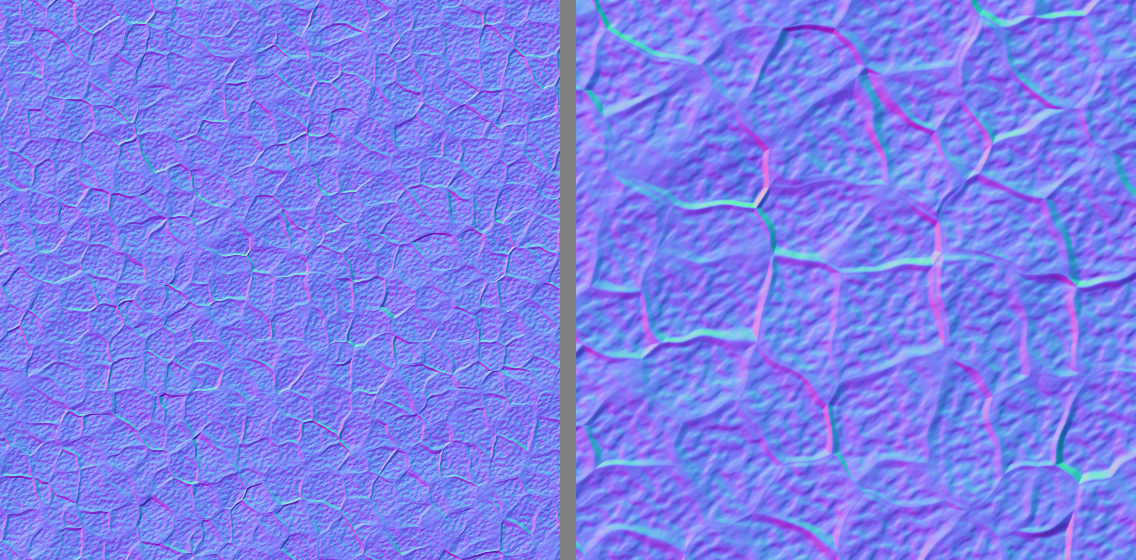
Left: the whole. Right: its middle third, enlarged.
This texture map is drawn by a WebGL 2 fragment shader. Its source:

```glsl
#version 300 es
precision highp float;
// Tangent-space normal map of rough, scaly stone or hide: irregular domed
// plates from a weighted cell pattern, thin grooves, and a pebbly grain.
// A height field is built first, then its slopes are encoded as colour.

#define CELLS 20.0          // plates across the canvas
#define GROOVE_WIDTH 0.15   // groove half width, in cell units
#define GROOVE_DEPTH 0.0008 // heights are in canvas units
#define DOME_HEIGHT 0.0016
#define PLATE_TILT 0.16
#define GRAIN_SCALE vec2(108.0, 145.0)
#define GRAIN_ANGLE 0.55
#define GRAIN_HEIGHT 0.0021
#define WRINKLE_HEIGHT 0.0018
#define SLOPE_STEP 0.0007

out vec4 fragColor;
uniform vec2 u_resolution;

vec2 hash2(vec2 p) {
    vec3 q = fract(p.xyx * vec3(0.1031, 0.1030, 0.0973));
    q += dot(q, q.yzx + 33.33);
    return fract((q.xx + q.yz) * q.zy);
}

// Gradient noise, roughly -0.7 to 0.7
float corner(vec2 cell, vec2 offset) {
    float angle = 6.2832 * hash2(cell).x;
    return dot(vec2(cos(angle), sin(angle)), offset);
}

float noise(vec2 p) {
    vec2 i = floor(p), f = fract(p);
    vec2 u = f * f * f * (f * (f * 6.0 - 15.0) + 10.0);
    vec2 x = vec2(1.0, 0.0), y = vec2(0.0, 1.0);
    float low = mix(corner(i, f), corner(i + x, f - x), u.x);
    float high = mix(corner(i + y, f - y), corner(i + 1.0, f - 1.0), u.x);
    return mix(low, high, u.y);
}

// Plates: x = distance to the border, yz = offset from centre, w = seed
vec4 plates(vec2 q) {
    vec2 base = floor(q), offset = vec2(0.0);
    float nearest = 9.0, second = 9.0, seed = 0.0;
    for (int j = -2; j <= 2; j++) {
        for (int i = -2; i <= 2; i++) {
            vec2 id = base + vec2(i, j);
            vec2 shape = hash2(id + 71.0);
            vec2 d = q - id - 0.5 - 0.86 * (hash2(id) - 0.5);
            // Each plate stretches along its own axis and has its own size
            float angle = 3.1416 * shape.x;
            float along = dot(d, vec2(cos(angle), sin(angle)));
            float dist = sqrt(dot(d, d) - 0.36 * along * along);
            dist -= 0.30 * (shape.y - 0.5);
            if (dist < nearest) {
                second = nearest;
                nearest = dist;
                offset = d;
                seed = shape.y;
            } else {
                second = min(second, dist);
            }
        }
    }
    return vec4(second - nearest, offset, seed);
}

// Pebbles with steep flanks and flattened tops
float pebbles(vec2 p) {
    float c = cos(GRAIN_ANGLE), s = sin(GRAIN_ANGLE);
    vec2 g = vec2(c * p.x + s * p.y, c * p.y - s * p.x) * GRAIN_SCALE;
    float n = noise(g) + 0.30 * noise(g * 1.9 + 17.0);
    return 0.7 * smoothstep(-0.45, 0.45, n);
}

float height(vec2 p) {
    // Bend the cell grid so that borders wander
    vec2 q = p * CELLS;
    q += 0.45 * vec2(noise(p * 9.0 + 3.0), noise(p * 9.0 + 47.0));
    q += 0.10 * vec2(noise(p * 46.0 + 13.0), noise(p * 46.0 + 29.0));
    vec4 plate = plates(q);
    float top = smoothstep(0.0, GROOVE_WIDTH, plate.x);

    // Groove, dome and a random lean for each plate
    vec2 lean = PLATE_TILT * (hash2(vec2(plate.w * 917.0, 5.0)) - 0.5);
    float depth = GROOVE_DEPTH * (1.0 + 1.2 * noise(p * 13.0 + 80.0));
    float h = top * (depth + dot(lean, plate.yz) / CELLS);
    h += DOME_HEIGHT * (1.0 - exp(-3.5 * plate.x));

    // Broad swells and wrinkles
    h += 0.005 * noise(p * 8.0 + 11.0);
    h += WRINKLE_HEIGHT * noise(p * 37.0 + 21.0);

    // Grain fades inside the grooves and the gaps where plates meet
    float cover = mix(0.35, 1.0, smoothstep(0.0, 0.22, plate.x));
    return h + GRAIN_HEIGHT * (pebbles(p) - 0.35) * cover;
}

void main() {
    vec2 p = gl_FragCoord.xy / u_resolution.y;
    vec2 e = vec2(SLOPE_STEP, 0.0);
    vec2 slope = vec2(height(p + e.xy) - height(p - e.xy),
                      height(p + e.yx) - height(p - e.yx)) / (2.0 * SLOPE_STEP);

    // Green points down the canvas
    vec3 normal = normalize(vec3(-slope.x, slope.y, 1.0));
    vec3 color = 0.5 + 0.5 * normal;

    // Slight blue loss on faces turned left and up
    color.r -= 0.008;
    color.b += dot(color.rg - 0.5, vec2(0.30, 0.15)) - 0.034;
    fragColor = vec4(clamp(color, 0.0, 1.0), 1.0);
}
```
